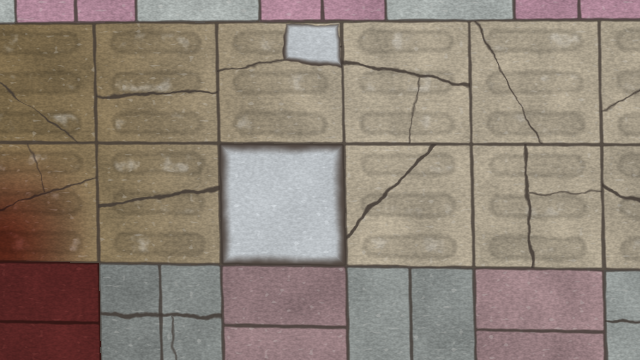
A Shadertoy shader for this texture:

```glsl
// Worn pavement: two rows of cracked tactile tiles with raised bars, one tile lost,
// between bands of alternating pink and grey bricks. A slightly skewed grid gives
// each cell its row and column; gradient noise adds grit, wear and crack wobble.
#define TILE_WARM vec3(0.49, 0.42, 0.30)
#define TILE_PALE vec3(0.66, 0.62, 0.545)
#define MORTAR vec3(0.73, 0.75, 0.765)
#define PINK vec3(0.60, 0.50, 0.51)
#define GREY vec3(0.55, 0.57, 0.56)
#define JOINT vec3(0.25, 0.22, 0.20)
#define RED_TINT vec3(0.66, 0.34, 0.32)
#define JOINT_WIDTH 0.012
#define CRACK_WIDTH 0.007
#define GRIT 0.13
#define WEAR 0.55

float hash(vec2 p) {
    vec3 q = fract(p.xyx * vec3(0.1031, 0.1030, 0.0973));
    q += dot(q, q.yzx + 33.33);
    return fract((q.x + q.y) * q.z);
}

float slope(vec2 node, vec2 offset) {
    float angle = 6.2832 * hash(node + 50.0);
    return dot(vec2(cos(angle), sin(angle)), offset);
}

float noise(vec2 p) {
    vec2 i = floor(p), f = p - i, e = vec2(1, 0);
    vec2 w = f * f * f * (f * (f * 6.0 - 15.0) + 10.0);
    return mix(mix(slope(i, f), slope(i + e, f - e), w.x),
               mix(slope(i + e.yx, f - e.yx), slope(i + 1.0, f - 1.0), w.x), w.y);
}

float fbm(vec2 p) {
    float sum = 0.0;
    for (float amp = 0.6; amp > 0.07; amp *= 0.5) {
        sum += amp * noise(p);
        p = mat2(1.6, 1.2, -1.2, 1.6) * p + 7.3;
    }
    return sum;
}

float roundedBox(vec2 p, vec2 halfSize, float r) {
    vec2 q = abs(p) - halfSize + r;
    return length(max(q, 0.0)) + min(max(q.x, q.y), 0.0) - r;
}

// Canvas point (y downwards) to skewed grid; columns widen to the right
vec2 paveGrid(vec2 p) {
    float x = p.x + 0.02 * (0.55 - p.y) - 0.271, b = 0.3368, c = 0.00347;
    float u = (sqrt(max(b * b + 4.0 * c * x, 0.0)) - b) / (2.0 * c);
    return vec2(u, (p.y - 0.065 + 0.006 * p.x) / (0.331 + 0.0095 * p.x));
}

// Darkness of the main crack and its side branch inside one cell
float cracks(vec2 f, vec2 cell, vec2 p, float soft) {
    float k = cell.x, row = cell.y;
    vec2 line = vec2(0.27 * (k - 0.8) * (k - 0.8) - 0.2, 0.2 * cos(1.6 * (k + 0.7)));
    if (row > 0.5) line = vec2(-0.17 - 0.16 * k * k, -0.05 - 0.14 * exp(-2.0 * (k - 2.0) * (k - 2.0)));
    if (row > 1.5) line = vec2(0.0, -0.08);
    vec2 w = f - 0.5 + 0.06 * vec2(fbm(p * 13.0), fbm(p * 13.0 + 40.0));
    vec2 dir = vec2(cos(line.x), sin(line.x));
    float along = dot(w, dir), across = dot(w, vec2(-dir.y, dir.x)) - line.y;
    float width = CRACK_WIDTH * (0.8 + 1.2 * hash(cell + 9.0) + 1.5 * noise(p * 16.0));
    float dark = 1.0 - smoothstep(-soft, soft, abs(across) - width);
    if (mod(k - row - 2.0, 4.0) < 0.5 && across * sign(k + 0.5) > 0.0)
        dark = max(dark, 0.8 - 0.8 * smoothstep(-soft, soft, abs(along - 0.1) - width * 0.6));
    return row < 0.0 || (row > 1.5 && mod(k, 4.0) > 0.5) ? 0.0 : dark;
}

void mainImage(out vec4 fragColor, in vec2 fragCoord) {
    vec2 p = vec2(fragCoord.x, iResolution.y - fragCoord.y) / iResolution.y;
    float soft = max(0.009, 2.0 / iResolution.y);
    vec2 grid = paveGrid(p + 0.002 * vec2(noise(p * 25.0), noise(p * 25.0 + 9.0)));
    float row = floor(grid.y);
    if (row < 0.0) grid.x -= 0.35;
    vec2 cell = floor(grid), f = grid - cell, size = vec2(1);
    bool isPink = mod(cell.x, 2.0) > 0.5;
    // Bricks come in halves: side by side or stacked
    if (row < 0.0 && isPink) size.x = 0.5;
    if (row > 1.5) size = isPink ? vec2(1, 0.5) : vec2(0.5, 1);
    vec2 brick = floor(f / size);
    float edge = roundedBox(f - (brick + 0.5) * size, size * 0.5, 0.025);
    float tone = hash(cell * 3.0 + brick + 20.0) - 0.5;
    // Grit, stains and pale specks, drawn out sideways
    float stain = fbm(p * 8.0);
    float grit = noise(p * vec2(75, 130)) + 0.7 * noise(p * vec2(150, 240));
    float speck = smoothstep(0.3, 0.55, noise(p * vec2(48, 85) + 3.0));

    vec3 color = isPink ? PINK : GREY;
    if (row < 0.0) color = color * 1.12 + (isPink ? vec3(0, -0.04, 0.01) : vec3(0.03));
    else if (row > 1.5) color *= 0.86 + 0.09 * p.x;
    else {
        // Three raised bars with shaded rims and worn tops
        color = mix(TILE_WARM, TILE_PALE, smoothstep(0.0, 1.05, p.x));
        vec2 b = vec2(max(abs(f.x - 0.5) - 0.28, 0.0), (fract(f.y * 3.0) - 0.5) / 3.0);
        float bar = length(b) - 0.08 + 0.025 * stain;
        float top = 1.0 - smoothstep(-0.03, 0.01, bar);
        color *= 1.0 - 0.06 * top - 0.13 * (1.0 - smoothstep(0.0, 0.035, abs(bar)));
        color = mix(color, vec3(0.74, 0.72, 0.68), WEAR * top * smoothstep(0.08, 0.4, fbm(p * 14.0 + 5.0)));
    }
    color *= 1.0 + 0.08 * tone + 0.2 * stain + GRIT * grit;
    color = mix(color, vec3(0.8, 0.79, 0.77), 0.28 * speck);
    color = mix(color, JOINT, 0.85 * cracks(f, cell, p, soft));
    // Bare mortar under the lost tile and the broken corner above it
    float bare = cell == vec2(1) ? edge : 1.0;
    if (cell == vec2(1, 0)) bare = max(max(0.54 - f.x, f.y - 0.25 - 0.12 * f.x), edge) + 0.08 * stain;
    vec3 bed = MORTAR * (1.0 + 0.09 * stain + 0.08 * grit) + 0.06 * speck;
    bed = mix(JOINT * 1.25, bed, smoothstep(0.0, row > 0.5 ? 0.1 : 0.05, -bare + 0.04 * stain));
    color = mix(color, bed, 1.0 - smoothstep(-soft, soft, bare));
    // Joints, then a red tint at the lower left
    color = mix(color, JOINT, 0.8 * smoothstep(-soft, soft, edge + JOINT_WIDTH + 0.012 * stain));
    float tint = smoothstep(0.0, 0.3, 0.3 - p.x) * smoothstep(0.36, 0.68, p.y);
    if (row > 1.5) tint = cell.x < 0.0 ? 1.0 : 0.0;
    fragColor = vec4(clamp(color * mix(vec3(1), RED_TINT, tint), 0.0, 1.0), 1.0);
}
```
